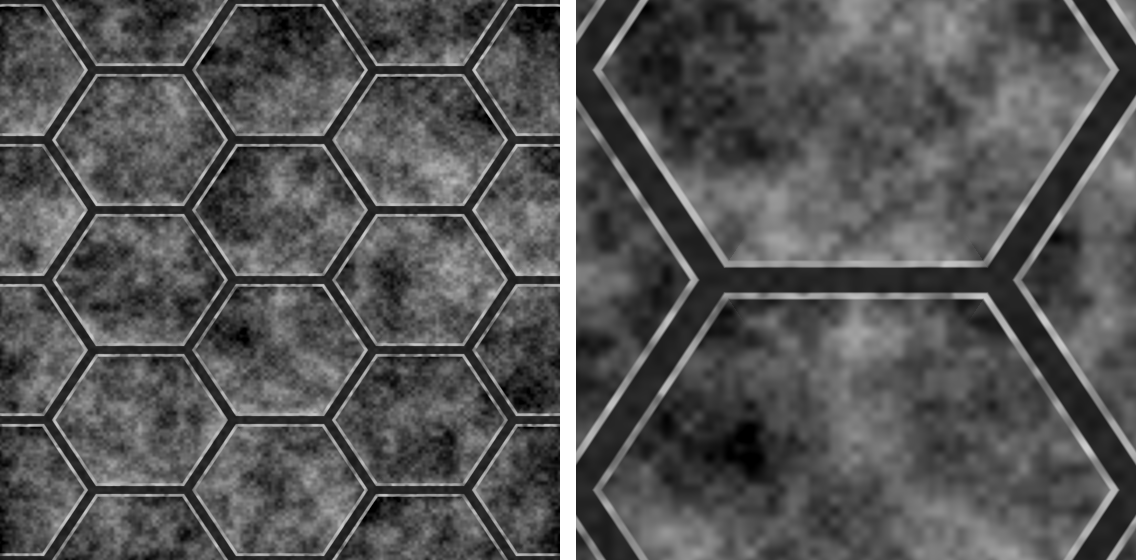
Left: the whole. Right: its middle third, enlarged.
Give the GLSL for this pattern, as a Shadertoy shader.

```glsl
// Worn grey hexagonal tiles with pale chipped rims and dark grooves.

const vec2 PERIOD = vec2(0.5, 0.25);   // two staggered columns per repeat
const float STRETCH = 1.1547;          // makes the squat hexagon regular
const float APOTHEM = 0.14434;         // half height after stretching

float hash(vec2 p) {
    return fract(sin(dot(p, vec2(127.1, 311.7))) * 43758.5453);
}

// Value noise that wraps after the given number of cells
float noise(vec2 uv, float cells) {
    vec2 p = uv * cells;
    vec2 i = floor(p);
    vec2 f = fract(p);
    f = f * f * (3.0 - 2.0 * f);
    vec2 a = mod(i, cells);
    vec2 b = mod(i + 1.0, cells);
    float low = mix(hash(a), hash(vec2(b.x, a.y)), f.x);
    float high = mix(hash(vec2(a.x, b.y)), hash(b), f.x);
    return mix(low, high, f.y);
}

float fbm(vec2 uv, float cells, float gain) {
    float sum = 0.0;
    float total = 0.0;
    float weight = 1.0;
    for (int i = 0; i < 5; i++) {
        sum += weight * noise(uv, cells);
        total += weight;
        weight *= gain;
        cells *= 2.0;
    }
    return sum / total;
}

// Offset from the nearest centre of one rectangular lattice
vec2 latticeOffset(vec2 uv, vec2 origin) {
    return mod(uv - origin + 0.5 * PERIOD, PERIOD) - 0.5 * PERIOD;
}

// Distance inward from the hexagon border
float hexInset(vec2 p) {
    vec2 q = abs(vec2(p.x, p.y * STRETCH));
    return APOTHEM - max(q.y, 0.866 * q.x + 0.5 * q.y);
}

// Vertical part of the normal of the nearest side, -1 to 1
float sideFacing(vec2 p) {
    vec2 q = abs(vec2(p.x, p.y * STRETCH));
    float steepness = q.y > 0.866 * q.x + 0.5 * q.y ? 1.0 : 0.5;
    return steepness * clamp(p.y / 0.02, -1.0, 1.0);
}

// Mottled stone, darkened below the upper sides and lit along the lower ones
float stoneTone(vec2 uv, float inset, float facing, float variation) {
    float tone = 0.335 + 1.15 * (fbm(uv, 10.0, 0.85) - 0.5);
    tone += 0.04 * (variation - 0.5);
    float bevel = 1.0 - smoothstep(0.012, 0.036, inset);
    return tone - 0.12 * bevel * facing;
}

// Pale rim, broken up by fine wear
float rimMask(vec2 uv, float inset, float soft) {
    float band = 1.0 - smoothstep(0.0012, 0.0026 + soft, abs(inset - 0.0110));
    float wear = mix(noise(uv, 64.0), noise(uv, 128.0), 0.5);
    return band * mix(0.5, 1.0, smoothstep(0.2, 0.6, wear));
}

void mainImage(out vec4 fragColor, in vec2 fragCoord) {
    vec2 uv = fragCoord / iResolution.y;
    float soft = 1.0 / iResolution.y;

    // Pick the hexagon holding this point
    vec2 a = latticeOffset(uv, vec2(0.0, 0.125));
    vec2 b = latticeOffset(uv, vec2(0.25, 0.0));
    vec2 local = hexInset(a) > hexInset(b) ? a : b;
    float inset = hexInset(local);
    vec2 tileId = mod(round((uv - local) * 8.0), 8.0);

    // Layer stone, groove and rim
    float stone = stoneTone(uv, inset, sideFacing(local), hash(tileId + 3.7));
    float groove = 0.14 + 0.08 * (noise(uv, 128.0) - 0.5);
    float tone = mix(groove, stone, smoothstep(0.0085 - soft, 0.0095 + soft, inset));
    float rim = 0.68 + 0.25 * (noise(uv, 80.0) - 0.5);
    tone = mix(tone, rim, rimMask(uv, inset, soft));

    fragColor = vec4(vec3(clamp(tone, 0.0, 1.0)), 1.0);
}
```
